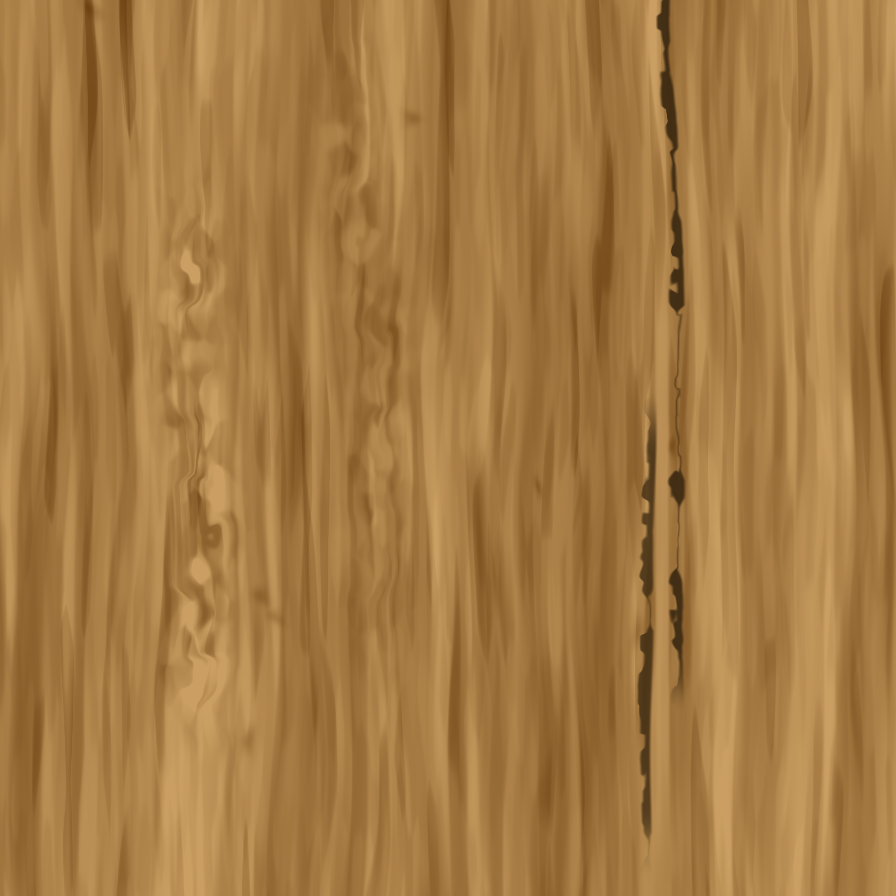
Reproduce this texture procedurally as a Shadertoy shader.

```glsl
vec2 hash2(vec2 cell) {
    vec3 v = fract(cell.xyx * vec3(0.1031, 0.1030, 0.0973));
    v += dot(v, v.yzx + 33.33);
    return fract((v.xx + v.yz) * v.zy);
}

// Soft cellular noise: random tones of nearby cells, blended by distance
float cellTone(vec2 p, float seed) {
    vec2 cell = floor(p);
    float total = 0.0;
    float weightSum = 0.0;
    for (int y = -1; y <= 1; y++) {
        for (int x = -1; x <= 1; x++) {
            vec2 id = cell + vec2(x, y);
            vec2 offset = id + hash2(id + seed) - p;
            float weight = exp(-8.0 * dot(offset, offset));
            total += weight * hash2(id + seed + 71.7).x;
            weightSum += weight;
        }
    }
    return total / weightSum;
}

// Noise centred on zero, stretched along the fibres
float grain(vec2 p, vec2 scale, float seed) {
    return cellTone(p * scale, seed) - 0.5;
}

// Thin dark streaks where a stretched noise peaks
float streaks(vec2 p, vec2 scale, float threshold, float seed) {
    return smoothstep(threshold, threshold + 0.2, cellTone(p * scale, seed));
}

// Soft vertical range from low to high
float span(float y, float low, float high, float fade) {
    return smoothstep(low - fade, low + fade, y)
         * (1.0 - smoothstep(high - fade, high + fade, y));
}

// Soft vertical band around a centre line
float band(float x, float centre, float width) {
    float d = (x - centre) / width;
    return exp(-d * d);
}

// Split in the wood with ragged edges and broken ends
float crack(vec2 p, float centre, float width, float low, float high, float seed) {
    float ragged = cellTone(p * vec2(70.0, 65.0), seed);
    float gaps = cellTone(vec2(p.y * 17.0, 0.5), seed + 5.0);
    float halfWidth = width * (0.25 + 0.8 * ragged) * smoothstep(0.1, 0.45, gaps);
    float d = abs(p.x - centre + 0.006 * (ragged - 0.5)) - halfWidth;
    return (1.0 - smoothstep(-0.002, 0.0025, d)) * span(p.y, low, high, 0.04);
}

// Small elongated dark marks scattered over the board
float flecks(vec2 p, float aspect) {
    float mark = 0.0;
    for (int i = 0; i < 9; i++) {
        vec2 centre = hash2(vec2(float(i), 12.0)) * vec2(aspect, 1.0);
        vec2 size = vec2(0.006, 0.014) * (0.6 + hash2(vec2(float(i), 31.0)));
        vec2 d = (p - centre) / size;
        d.x += 0.5 * sin(d.y * 1.4 + float(i));
        mark = max(mark, exp(-dot(d, d)));
    }
    return mark;
}

void mainImage(out vec4 fragColor, in vec2 fragCoord) {
    const vec3 honey = vec3(0.665, 0.495, 0.275);
    const vec3 shadeTint = vec3(1.0, 1.0, 0.87);
    const vec3 crackBrown = vec3(0.22, 0.15, 0.06);

    float aspect = iResolution.x / iResolution.y;
    vec2 p = fragCoord / iResolution.y;

    // Knotty bands that disturb the straight fibres
    float mainCentre = 0.22 + 0.035 * (0.5 - p.y) + 0.008 * sin(p.y * 19.0);
    float sideCentre = 0.42 + 0.06 * (0.5 - p.y) + 0.010 * sin(p.y * 13.0);
    float mainKnot = band(p.x, mainCentre, 0.030) * span(p.y, 0.2, 0.76, 0.07);
    float sideKnot = band(p.x, sideCentre, 0.032) * span(p.y, 0.28, 0.93, 0.08);
    float knot = mainKnot + 0.55 * sideKnot;

    // Gentle sway, with strong local curls inside the knots
    vec2 q = p;
    q.x += 0.003 * sin(p.y * 7.0 + p.x * 9.0) + 0.002 * sin(p.y * 17.0 + p.x * 23.0);
    q.x += 0.025 * knot * grain(p, vec2(22.0, 24.0), 3.0);

    // Fibres from wide strips to hair lines
    float shade = 0.09 * grain(q, vec2(9.0, 0.9), 11.0);
    shade += 0.14 * grain(q, vec2(32.0, 1.7), 23.0);
    shade += 0.12 * grain(q, vec2(80.0, 3.6), 37.0);
    shade += 0.06 * grain(q, vec2(130.0, 12.0), 41.0);
    shade -= 0.08 * streaks(q, vec2(62.0, 4.5), 0.74, 53.0);
    shade -= 0.06 * streaks(q, vec2(95.0, 7.0), 0.76, 67.0);
    shade += 0.012;

    // Mottled knots and flecks
    float mottle = grain(q, vec2(62.0, 34.0), 83.0);
    float curls = grain(q + 0.01 * mottle, vec2(85.0, 24.0), 97.0);
    shade += knot * (0.24 * mottle + 0.20 * curls - 0.045);
    shade -= 0.10 * flecks(p, aspect);

    // Pale sliver between the two splits
    float sliver = smoothstep(0.009, 0.005, abs(p.x - 0.739 + 0.004 * (p.y - 0.4)));
    shade = mix(shade, 0.065 + 0.3 * shade, sliver * span(p.y, 0.1, 0.72, 0.1));

    // Dark splits and the brown stain around them
    float longLine = 0.757 - 0.015 * smoothstep(0.7, 1.0, p.y) + 0.001 * sin(p.y * 31.0);
    float shortLine = 0.721 + 0.006 * smoothstep(0.1, 0.6, p.y) + 0.001 * sin(p.y * 27.0);
    float split = crack(p, longLine, 0.0085, 0.24, 1.2, 101.0);
    split = max(split, 0.85 * crack(p, shortLine, 0.0075, 0.06, 0.53, 113.0));
    shade -= 0.05 * band(p.x, longLine + 0.006, 0.012) * span(p.y, 0.1, 1.2, 0.08);

    vec3 colour = honey + shadeTint * clamp(shade, -0.28, 0.13);
    colour = mix(colour, crackBrown, 0.9 * split);
    fragColor = vec4(colour, 1.0);
}
```
